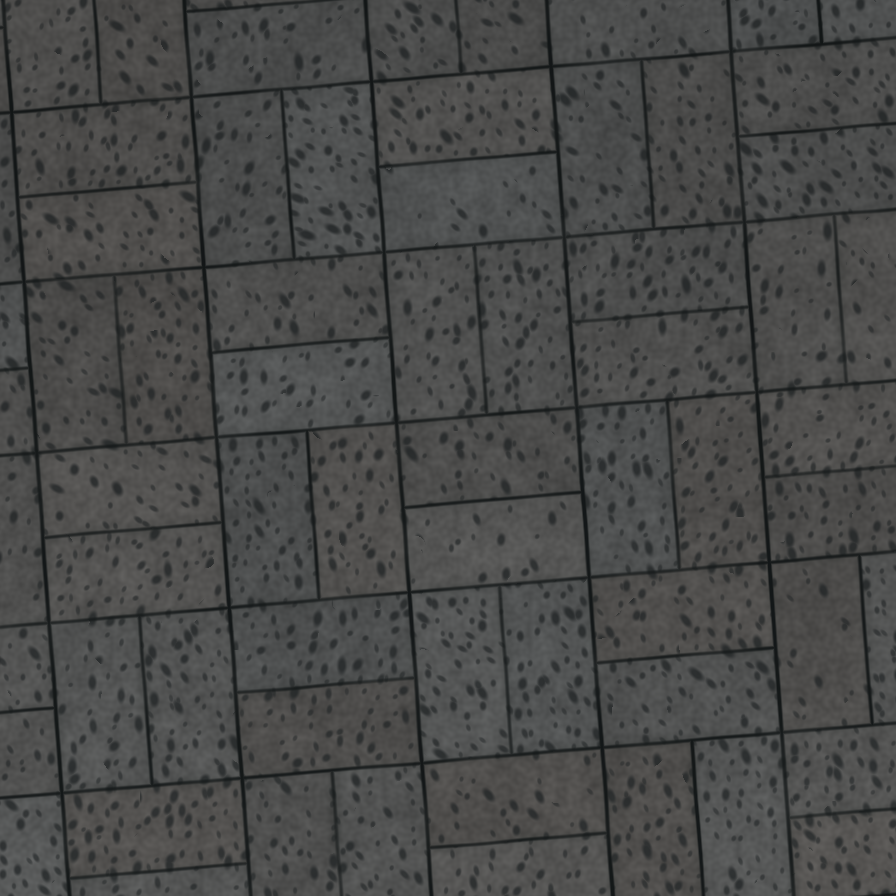
A three.js fragment shader for this texture:

```glsl
// Weathered grey pavers in a basket weave: square cells of two bricks, turned alternately.
// A skewed lattice sets the cells; edge distances draw the joints, jittered ellipses
// the pits, and gradient noise the mottling, grain and stains.

varying vec2 vUv;

float hash(vec2 p) {
  vec3 q = fract(vec3(p.xyx) * vec3(0.1031, 0.1030, 0.0973));
  q += dot(q, q.yzx + 33.33);
  return fract((q.x + q.y) * q.z);
}

vec2 hash2(vec2 p) {
  return vec2(hash(p), hash(p + 71.7));
}

float gradientDot(vec2 corner, vec2 offset) {
  float angle = 6.2832 * hash(corner);
  return dot(vec2(cos(angle), sin(angle)), offset);
}

// Gradient noise, roughly -0.7 to 0.7
float noise(vec2 p) {
  vec2 i = floor(p), f = p - i;
  vec2 s = f * f * f * (f * (f * 6.0 - 15.0) + 10.0);
  float low = mix(gradientDot(i, f), gradientDot(i + vec2(1, 0), f - vec2(1, 0)), s.x);
  float high = mix(gradientDot(i + vec2(0, 1), f - vec2(0, 1)),
                   gradientDot(i + vec2(1, 1), f - vec2(1, 1)), s.x);
  return mix(low, high, s.y);
}

// Scattered slanted pits; density is the share of grid spots that hold one
float pits(vec2 p, float density, float slant) {
  vec2 q = p * 56.0, base = floor(q);
  float cover = 0.0;
  for (int y = -1; y <= 1; y++) {
    for (int x = -1; x <= 1; x++) {
      vec2 spot = base + vec2(x, y);
      vec2 rnd = hash2(spot + 19.0);
      vec2 d = q - spot - 0.1 - 0.8 * hash2(spot + 140.0);
      float angle = slant + (rnd.x - 0.5) * 1.3;
      float c = cos(angle), s = sin(angle);
      d = vec2(c * d.x + s * d.y, c * d.y - s * d.x);
      float size = mix(0.13, 0.29, rnd.y * rnd.y);
      float r = length(d / vec2(size, size * mix(1.2, 2.1, rnd.x)));
      float present = step(hash(spot + 310.0), density);
      cover = max(cover, present * (1.0 - smoothstep(0.45, 1.4, r)) * mix(0.6, 1.0, rnd.y));
    }
  }
  return cover;
}

float joint(float dist, float halfWidth) {
  return 1.0 - smoothstep(halfWidth - 0.0014, halfWidth + 0.0018, dist);
}

void main() {
  // Skewed lattice with a slight wobble
  vec2 p = vUv - vec2(0.4427, 0.5286);
  p += 0.0012 * vec2(noise(vUv * 14.0), noise(vUv * 14.0 + 40.0));
  vec2 grid = vec2(dot(p, vec2(4.947, 0.367)), dot(p, vec2(-0.440, 5.230)));
  vec2 cell = floor(grid), f = grid - cell;

  // Odd cells hold two stacked bricks, even cells two upright ones
  bool stacked = mod(cell.x + cell.y, 2.0) > 0.5;
  float across = stacked ? f.y : f.x;
  vec2 brick = cell * vec2(2.0, 3.0) + vec2(step(0.5, across), 0.0) + 50.0;
  vec2 edge = min(f, 1.0 - f) * vec2(0.200, 0.190);
  float split = abs(across - 0.5) * 0.195;

  // Stone: tone and tint per brick, mottling and fine grain
  vec2 character = hash2(brick);
  vec3 stone = mix(vec3(0.312, 0.305, 0.297), vec3(0.317, 0.325, 0.326), character.x);
  float tone = 1.0 + 0.10 * (character.y - 0.5);
  tone += 0.10 * noise(vUv * 17.0) + 0.12 * noise(vUv * 60.0 + 9.0);
  tone += 0.13 * noise(vUv * 150.0 + 3.0);
  vec3 color = stone * tone;

  // Pits, some bricks nearly smooth and others crowded
  float density = mix(0.25, 0.95, sqrt(hash(brick + 83.0))) + 0.25 * noise(vUv * 22.0);
  float slant = mix(-0.65, 0.65, hash(brick + 27.0));
  color = mix(color, vec3(0.135, 0.148, 0.152), 0.83 * pits(vUv, density, slant));

  // Grime beside the joints
  float nearest = min(min(edge.x, edge.y), split);
  float grime = exp(-nearest * 210.0) * (0.24 + 0.3 * noise(vUv * 28.0 + 5.0));
  color = mix(color, vec3(0.15, 0.17, 0.16), grime);

  // Joints: upright ones darkest, level ones fainter, splits vary per cell
  float wear = 1.0 + 0.5 * noise(grid * 2.3 + 11.0);
  float gap = joint(edge.x, 0.0019) * 0.95;
  gap = max(gap, joint(edge.y, 0.0016) * 0.78);
  gap = max(gap, joint(split, 0.0016) * mix(0.6, 1.0, hash(cell + 205.0)));
  color = mix(color, vec3(0.075, 0.090, 0.092), clamp(gap * wear, 0.0, 1.0));

  // Broad light falloff toward the top
  color *= mix(1.04, 0.95, vUv.y) + 0.05 * noise(vUv * 3.0);
  gl_FragColor = vec4(color, 1.0);
}
```
